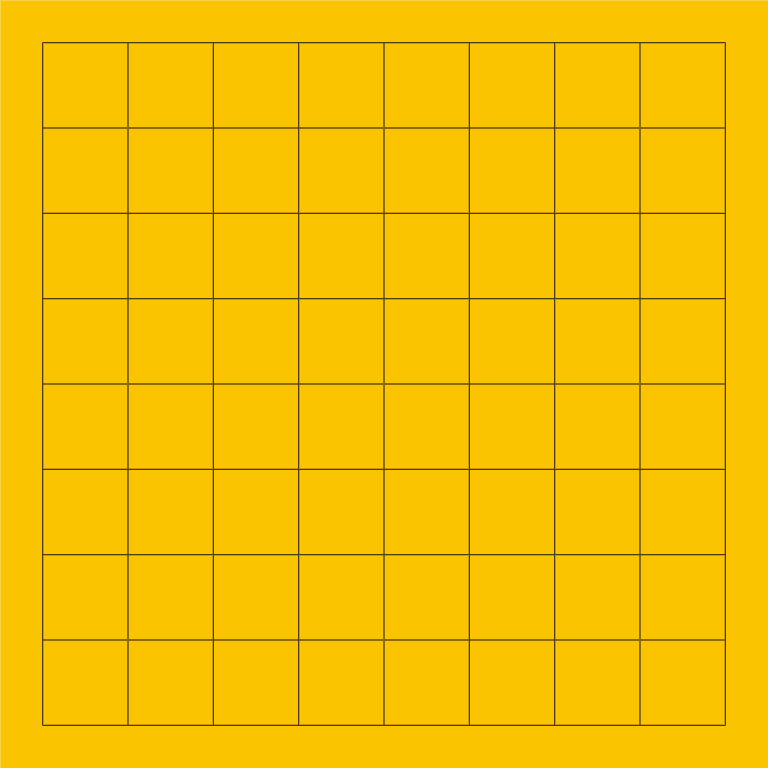
A Shadertoy shader for this pattern:

```glsl
// Draws a yellow board ruled into eight by eight squares by thin dark lines.

const vec3 BOARD_YELLOW = vec3(0.98, 0.77, 0.0);
const vec3 LINE_BLACK = vec3(0.02, 0.015, 0.0);
const vec3 EDGE_PALE = vec3(0.97, 0.87, 0.45);

const float CELLS = 8.0;          // squares across and down
const float MARGIN = 0.5;         // border, in cells
const float LINE_WIDTH = 0.0012;  // in canvas units
const float EDGE_WIDTH = 0.0008;
const float FILTER_PIXELS = 1.3;  // smoothing footprint

// Share of a filter footprint that lies within halfWidth of zero.
float bandCoverage(float offset, float halfWidth, float footprint) {
    float upper = min(offset + 0.5 * footprint, halfWidth);
    float lower = max(offset - 0.5 * footprint, -halfWidth);
    return max(upper - lower, 0.0) / footprint;
}

// Signed offset from the nearest of the evenly spaced rules.
float nearestRule(float x, float cellSize, float cells, float margin) {
    float index = clamp(round(x / cellSize - margin), 0.0, cells);
    return x - (index + margin) * cellSize;
}

// Ink of a finite square grid, centred on the unit canvas.
float gridInk(vec2 p, float cells, float margin, float width, float footprint) {
    float cellSize = 1.0 / (cells + 2.0 * margin);
    float halfWidth = 0.5 * width;
    float halfSpan = 0.5 * cells * cellSize + halfWidth;

    float vertical = bandCoverage(nearestRule(p.x, cellSize, cells, margin), halfWidth, footprint)
                   * bandCoverage(p.y - 0.5, halfSpan, footprint);
    float horizontal = bandCoverage(nearestRule(p.y, cellSize, cells, margin), halfWidth, footprint)
                     * bandCoverage(p.x - 0.5, halfSpan, footprint);
    return max(vertical, horizontal);
}

// Faint light trim along the left and top of the canvas.
float edgeTrim(vec2 p, float width, float footprint) {
    return max(bandCoverage(p.x, width, footprint),
               bandCoverage(1.0 - p.y, width, footprint));
}

void mainImage(out vec4 fragColor, in vec2 fragCoord) {
    float canvas = min(iResolution.x, iResolution.y);
    vec2 p = (fragCoord - 0.5 * iResolution.xy) / canvas + 0.5;
    float footprint = FILTER_PIXELS / canvas;

    vec3 color = mix(BOARD_YELLOW, EDGE_PALE, edgeTrim(p, EDGE_WIDTH, footprint));
    color = mix(color, LINE_BLACK, gridInk(p, CELLS, MARGIN, LINE_WIDTH, footprint));
    fragColor = vec4(color, 1.0);
}
```
